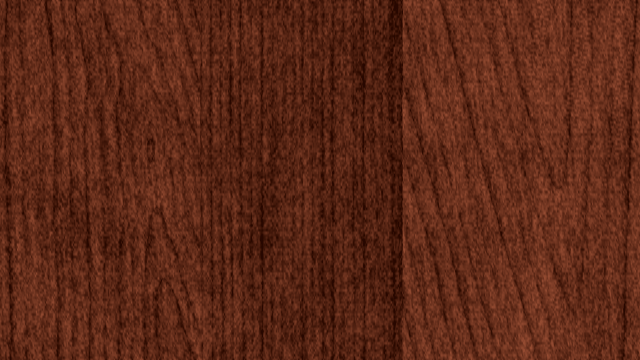
This texture is drawn by a WebGL 2 fragment shader. Its source:

```glsl
#version 300 es
precision highp float;

uniform vec2 u_resolution;
out vec4 fragColor;

// Lengths are in canvas heights.
const vec3 DARK_STAIN = vec3(0.235, 0.078, 0.028);
const vec3 LIGHT_STAIN = vec3(0.51, 0.25, 0.16);
const float SEAM_LEFT = 0.556;
const float SEAM_RIGHT = 1.118;
const vec3 BOARD_TONE = vec3(0.58, 0.53, 0.71);
const vec3 BOARD_LEAN = vec3(0.07, 0.0, 0.08);
const vec3 RING_SPACING = vec3(0.042, 0.028, 0.055);
const vec3 RING_DEPTH = vec3(0.72, 0.60, 0.72);
const float RING_SOFT = 0.010;
const float RING_SHARP = 0.0035;
const float FLECK_DEPTH = 0.56;
const float PORE_DEPTH = 0.60;
const float FIBRE_DEPTH = 0.30;
const float STREAK_DEPTH = 0.24;
const float FIGURE_DEPTH = 0.22;

float hash(vec2 p) {
    return fract(sin(dot(p, vec2(127.1, 311.7))) * 43758.5453);
}

float noise(vec2 p) {
    vec2 cell = floor(p);
    vec2 f = fract(p);
    f = f * f * (3.0 - 2.0 * f);
    float low = mix(hash(cell), hash(cell + vec2(1, 0)), f.x);
    float high = mix(hash(cell + vec2(0, 1)), hash(cell + vec2(1, 1)), f.x);
    return mix(low, high, f.y);
}

float signedNoise(vec2 p) {
    return noise(p) - 0.5;
}

// Left board: leaning arches, strongly rippled around their axis.
float rippledField(vec2 p) {
    float dx = p.x - (0.50 - 0.15 * p.y);
    float ripple = signedNoise(p * vec2(7.0, 5.0)) * 0.080
                 + signedNoise(p * vec2(16.0, 13.0)) * 0.026;
    return sqrt(dx * dx + 0.0009) + 0.12 * p.y
         + ripple * (0.2 + 0.8 * exp(-dx * dx / 0.02));
}

// Middle board: straight quarter-sawn rings.
float straightField(vec2 p) {
    return p.x + 0.010 * signedNoise(p * vec2(9.0, 1.5));
}

// Right board: long arches closing toward the bottom.
float archedField(vec2 p) {
    float dx = p.x - (1.61 - 0.12 * p.y);
    return sqrt(dx * dx + 0.0009) - 0.155 * p.y - 0.008
         + 0.020 * signedNoise(p * vec2(5.0, 3.0));
}

// Dark late-wood line: soft on one side, sharp on the other.
float ringLine(float field, float ragged, float spacing, float softness, float seed) {
    float slope = length(vec2(dFdx(field), dFdy(field))) * u_resolution.y;
    field += ragged * min(slope, 1.0);
    float id = round(field / spacing);
    float d = (field - id * spacing) / max(slope, 0.12);
    float strength = mix(0.3, 1.0, hash(vec2(id, seed)));
    return strength * exp(-abs(d) / (d < 0.0 ? softness : RING_SHARP));
}

float pickBoard(vec3 values, float middle, float right) {
    return mix(mix(values.x, values.y, middle), values.z, right);
}

void main() {
    vec2 p = gl_FragCoord.xy / u_resolution.y;
    float edge = 1.0 / u_resolution.y;
    float middle = smoothstep(SEAM_LEFT - edge, SEAM_LEFT + edge, p.x);
    float right = smoothstep(SEAM_RIGHT - edge, SEAM_RIGHT + edge, p.x);

    // Growth rings with slightly ragged outlines
    float ragged = 0.0035 * signedNoise(p * vec2(50.0, 45.0));
    float beads = 0.65 + 0.7 * noise(p * vec2(45.0, 55.0));
    vec3 rings = vec3(
        ringLine(rippledField(p), ragged, RING_SPACING.x, RING_SOFT, 3.0),
        ringLine(straightField(p), 0.3 * ragged, RING_SPACING.y, 0.5 * RING_SOFT, 7.0) * beads,
        ringLine(archedField(p), ragged, RING_SPACING.z, RING_SOFT, 11.0));

    // Base tone, with the middle board shaded toward its right edge
    float across = clamp((p.x - SEAM_LEFT) / (SEAM_RIGHT - SEAM_LEFT), 0.0, 1.0);
    vec3 base = BOARD_TONE;
    base.y -= 0.16 * across + 0.24 * smoothstep(0.88, 0.97, across);
    float tone = pickBoard(base - RING_DEPTH * rings, middle, right);

    // Fibres, pores and broad figure follow the lean of each board
    vec2 q = vec2(p.x + pickBoard(BOARD_LEAN, middle, right) * p.y, p.y);
    q.x += 0.006 * signedNoise(p * vec2(12.0, 14.0));
    tone += FLECK_DEPTH * signedNoise(q * vec2(180.0, 88.0));
    tone += PORE_DEPTH * signedNoise(q * vec2(283.0, 150.0) + 31.0);
    tone += FIBRE_DEPTH * signedNoise(q * vec2(150.0, 10.0) + 43.0);
    tone += STREAK_DEPTH * signedNoise(q * vec2(60.0, 3.0) + 57.0);
    tone += FIGURE_DEPTH * signedNoise(q * vec2(8.0, 9.0) + 83.0);

    vec3 colour = mix(DARK_STAIN, LIGHT_STAIN, clamp(tone, -0.3, 1.25));
    fragColor = vec4(max(colour, 0.0), 1.0);
}
```
